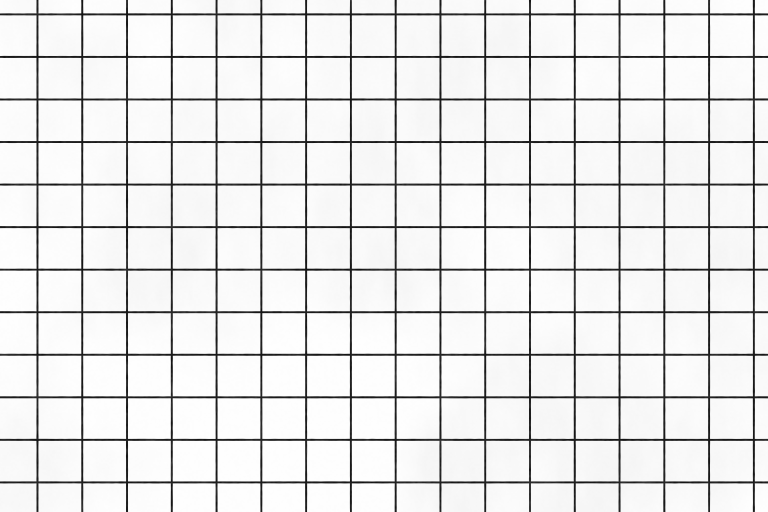
This pattern is drawn by a Shadertoy shader. Its source:

```glsl
float hash(vec2 p) {
    return fract(sin(dot(p, vec2(127.1, 311.7))) * 43758.5453);
}

float valueNoise(vec2 p) {
    vec2 cell = floor(p);
    vec2 f = fract(p);
    f = f * f * (3.0 - 2.0 * f);
    float low = mix(hash(cell), hash(cell + vec2(1.0, 0.0)), f.x);
    float high = mix(hash(cell + vec2(0.0, 1.0)), hash(cell + vec2(1.0, 1.0)), f.x);
    return mix(low, high, f.y);
}

float fbm(vec2 p) {
    float sum = 0.0;
    float amplitude = 0.5;
    for (int i = 0; i < 5; i++) {
        sum += amplitude * valueNoise(p);
        p = p * 2.03 + vec2(17.3, 9.1);
        amplitude *= 0.5;
    }
    return sum;
}

// Signed offset from the nearest of a row of evenly spaced lines
float offsetToLine(float x, float first, float spacing) {
    return (fract((x - first) / spacing + 0.5) - 0.5) * spacing;
}

// Share of one pixel that the line covers
float lineCoverage(float offset, float halfWidth, float pixel) {
    float right = min(offset + 0.5 * pixel, halfWidth);
    float left = max(offset - 0.5 * pixel, -halfWidth);
    return clamp((right - left) / pixel, 0.0, 1.0);
}

// Faint smudges, streaked vertically, with a little fine grain
float paperTone(vec2 p) {
    float patches = smoothstep(0.42, 0.75, fbm(p * vec2(3.5, 2.5) + 4.7));
    float streaks = fbm(p * vec2(30.0, 12.0) + 21.0);
    float grain = valueNoise(p * 260.0) - 0.5;
    return 0.995 - 0.03 * patches * (0.4 + streaks) + 0.006 * grain;
}

// Nearly black ink with slightly rubbed stretches
float inkTone(vec2 p) {
    float rubbed = smoothstep(0.4, 0.8, fbm(p * 24.0 + 8.0));
    float grain = valueNoise(p * 230.0 + 3.0);
    return 0.07 + 0.08 * rubbed + 0.07 * grain;
}

void mainImage(out vec4 fragColor, in vec2 fragCoord) {
    vec2 uv = fragCoord / iResolution.xy;
    vec2 p = fragCoord / iResolution.y;
    vec2 aspect = vec2(iResolution.x / iResolution.y, 1.0);
    float pixel = 1.0 / iResolution.y;

    // Grid layout as fractions of the canvas
    vec2 spacing = vec2(0.0583, 0.0831);
    vec2 first = vec2(0.0488, 0.0578);
    float halfWidth = 0.0019 + 0.0003 * (valueNoise(p * 110.0) - 0.5);

    float offsetX = offsetToLine(uv.x, first.x, spacing.x) * aspect.x;
    float offsetY = offsetToLine(uv.y, first.y, spacing.y) * aspect.y;
    float vertical = lineCoverage(offsetX, halfWidth, pixel);
    float horizontal = lineCoverage(offsetY, halfWidth, pixel);
    float ink = 1.0 - (1.0 - vertical) * (1.0 - horizontal);

    float tone = mix(paperTone(p), inkTone(p), ink);
    fragColor = vec4(vec3(tone), 1.0);
}
```
